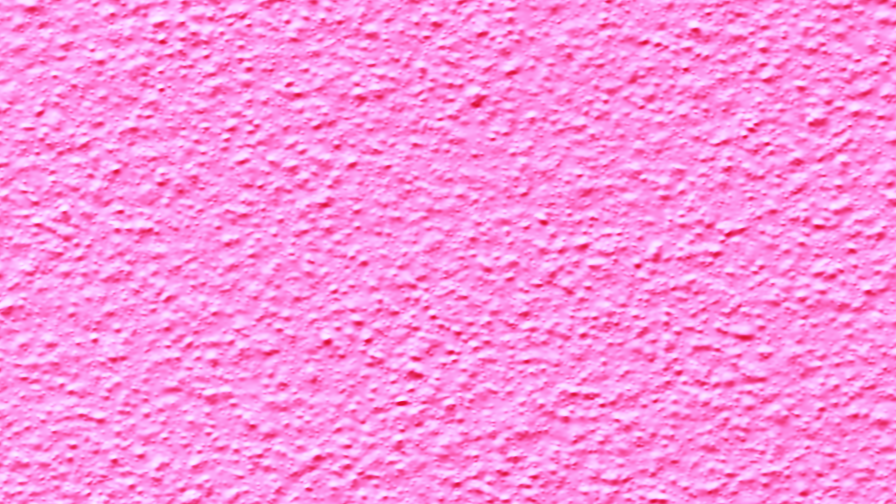
Give the GLSL for this texture, as a Shadertoy shader.

```glsl
// Pink stucco wall: rounded plaster lumps lit from the upper left.
#define LUMP_SIZE 0.030
#define STRETCH 1.25
#define TILT -0.10
#define LIGHT_DIR vec2(-0.34, 0.94)
#define MEAN_TONE 0.562
#define CONTRAST 0.188
#define CREVICE 0.07
#define WARP 0.0028

vec3 hash3(vec2 cell) {
    vec3 q = fract(cell.xyx * vec3(0.1031, 0.1030, 0.0973));
    q += dot(q, q.yxz + 33.33);
    return fract((q.xxy + q.yzz) * q.zyx);
}

// Layered sines, roughly -1 to 1
float waves(vec2 p) {
    return 0.4 * sin(p.x + 1.7 * sin(p.y * 0.8))
         + 0.35 * sin(p.y * 1.6 - p.x * 0.7 + 2.0)
         + 0.25 * sin(p.x * 2.3 + p.y * 1.9 + 4.0);
}

// Slope toward the light of gaussian lumps and pits, one per cell
float lumpSlope(vec2 p, vec2 light) {
    vec2 cell = floor(p);
    float slope = 0.0;
    for (int y = -1; y <= 1; y++) {
        for (int x = -1; x <= 1; x++) {
            vec2 id = cell + vec2(x, y);
            vec3 rnd = hash3(id);
            vec2 d = p - id - rnd.xy;
            float tightness = mix(5.5, 9.0, fract(rnd.z * 17.0));
            float rise = mix(-0.45, 1.0, rnd.z);
            slope += 2.0 * tightness * rise * dot(d, light)
                   * exp(-tightness * dot(d, d));
        }
    }
    return slope;
}

// Pink ramp, from deep rose to near white, indexed by its green value
vec3 pinkRamp(float tone) {
    float rose = max(0.5 - tone, 0.0);
    float warmth = max(0.83 - tone, 0.0);
    return vec3(0.993 - 0.8 * rose * rose, tone, 1.0 - 1.38 * warmth * warmth);
}

void mainImage(out vec4 fragColor, in vec2 fragCoord) {
    vec2 uv = fragCoord / iResolution.xy;
    vec2 p = fragCoord / iResolution.y;

    // Irregular, slightly turned and widened lump grid
    vec2 warped = p + WARP * vec2(waves(p * 31.0), waves(p.yx * 37.0 + 5.0));
    mat2 turn = mat2(cos(TILT), -sin(TILT), sin(TILT), cos(TILT));
    vec2 squash = vec2(1.0 / STRETCH, 1.0);
    vec2 q = turn * warped * squash / LUMP_SIZE;
    vec2 light = normalize(turn * LIGHT_DIR * squash);

    // Broad swells, main lumps, small lumps and fine grit
    float slope = 0.22 * lumpSlope(q * 0.45 + 71.0, light)
                + 0.82 * lumpSlope(q + 13.0, light)
                + 1.02 * lumpSlope(q * 1.7 + 37.0, light)
                + 0.52 * lumpSlope(q * 2.9 + 59.0, light);

    // Patches of rougher and smoother plaster
    slope *= 1.0 + 0.12 * waves(p * 5.0 + 1.0);
    slope /= sqrt(1.0 + 0.13 * slope * slope);

    // Shadows gather in the crevices
    slope -= CREVICE * (slope * slope - 0.6);

    float tone = MEAN_TONE + CONTRAST * slope;
    tone += 0.012 * waves(p * 3.5) + 0.03 * (0.5 - uv.x);
    fragColor = vec4(pinkRamp(clamp(tone, 0.06, 0.98)), 1.0);
}
```
